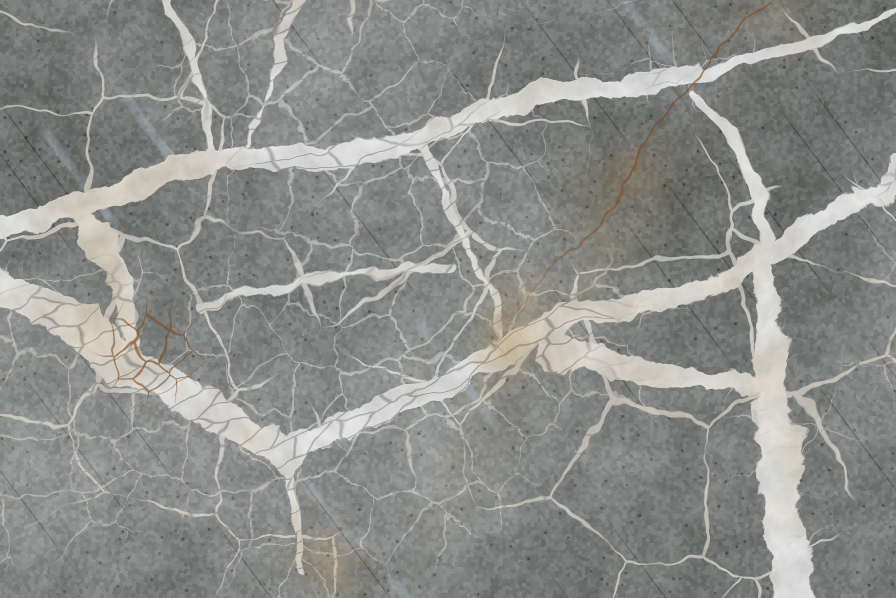
Write a WebGL 1 fragment shader that draws this texture.

```glsl
precision highp float;
uniform vec2 u_resolution;

const vec3 DARK_STONE = vec3(0.39, 0.40, 0.39);
const vec3 LIGHT_STONE = vec3(0.595, 0.605, 0.60);
const vec3 CALCITE = vec3(0.85, 0.855, 0.85);
const vec3 CREAM = vec3(0.80, 0.75, 0.67);
const vec3 OCHRE = vec3(0.66, 0.53, 0.31);
const vec3 RUST = vec3(0.50, 0.29, 0.13);
const vec3 BLUE_SMEAR = vec3(0.64, 0.69, 0.73);
const vec2 SCRATCH_DIR = vec2(0.6, -0.8);
const vec2 STAIN_START = vec2(0.53, 0.0);
const vec2 STAIN_END = vec2(1.30, 1.0);
const float WARP_SIZE = 0.015;
const float WARP_FREQ = 4.6;
const float GRAIN = 0.085;
const mat2 OCTAVE = mat2(1.5, 1.2, -1.2, 1.5);

vec2 hash2(vec2 p) {
  vec3 q = fract(p.xyx * vec3(0.1031, 0.1030, 0.0973));
  q += dot(q, q.yzx + 33.33);
  return fract((q.xx + q.yz) * q.zy);
}

float layeredSines(vec2 p) {
  float sum = 0.0, amp = 0.5;
  for (int i = 0; i < 5; i++) {
    p = OCTAVE * p + 1.7;
    sum += amp * sin(p.x + 1.4 * sin(p.y));
    amp *= 0.6;
  }
  return sum;
}

vec2 warp(vec2 p) {
  vec2 q = p * WARP_FREQ, shift = vec2(0.0);
  float amp = WARP_SIZE;
  for (int i = 0; i < 6; i++) {
    q = OCTAVE * q + 0.9;
    shift += amp * sin(q.yx + 1.2 * sin(q * 0.7));
    amp *= 0.57;
  }
  return p + shift;
}

// x: distance to the cell edge, y: distance to the centre, z: cell value
vec3 cellular(vec2 p) {
  vec2 base = floor(p), near = vec2(8.0), next = vec2(8.0);
  float value = 0.0;
  for (int j = -1; j <= 1; j++) {
    for (int i = -1; i <= 1; i++) {
      vec2 cell = base + vec2(float(i), float(j));
      vec2 h = hash2(cell);
      vec2 r = cell + 0.1 + 0.8 * h - p;
      if (dot(r, r) < dot(near, near)) {
        next = near; near = r; value = fract(h.x * 7.0 + h.y * 13.0);
      } else if (dot(r, r) < dot(next, next)) next = r;
    }
  }
  return vec3(dot(0.5 * (near + next), normalize(next - near)), length(near), value);
}

// signed distance to a bowed, tapering vein
float vein(vec2 p, vec2 a, vec2 b, float bow, vec2 width) {
  vec2 d = b - a;
  float t = clamp(dot(p - a, d) / dot(d, d), 0.0, 1.0);
  vec2 side = normalize(vec2(-d.y, d.x));
  return length(p - a - d * t - side * bow * 4.0 * t * (1.0 - t)) - mix(width.x, width.y, t);
}

float network(vec2 p, float scale, float width, float strength) {
  float pixel = 1.0 / u_resolution.y;
  float d = cellular(p * scale).x / scale;
  float w = width * strength;
  return smoothstep(w + pixel, w - pixel * 0.5, d) * smoothstep(0.0, 0.35, strength);
}

float streak(vec2 p, vec2 size, float width, float chance) {
  vec2 g = vec2(dot(p, SCRATCH_DIR), dot(p, vec2(0.8, 0.6))) / size;
  vec2 h = hash2(floor(g) + 19.0), l = fract(g) - 0.5;
  float across = abs(l.y - (h.x - 0.5) * 0.7) * size.y;
  return step(h.y, chance) * smoothstep(width, width * 0.3, across) * smoothstep(0.46, 0.2, abs(l.x));
}

void main() {
  vec2 p = gl_FragCoord.xy / u_resolution.y;
  float pixel = 1.0 / u_resolution.y;
  vec2 w = warp(p);
  float cloud = layeredSines(w * 2.2), patchy = layeredSines(p * 3.0 + 5.0);
  float fine = layeredSines(w * 24.0);

  // stone: clouds, grain and pits
  float tone = 0.5 + 0.42 * cloud + 0.17 * fine + 0.08 * (0.5 - p.y);
  vec3 color = mix(DARK_STONE, LIGHT_STONE, clamp(tone, -0.15, 1.1));
  color += GRAIN * (cellular(p * 150.0).z - 0.5);
  vec3 pit = cellular(p * 38.0);
  color -= 0.13 * step(0.8, pit.z) * smoothstep(0.14, 0.05, pit.y);

  // ochre stain, smears and scratches
  float stainDist = vein(w, STAIN_START, STAIN_END, 0.02, vec2(0.0));
  float stain = exp(-stainDist * stainDist * 190.0) * smoothstep(-0.7, 0.7, patchy);
  color = mix(color, OCHRE, 0.42 * stain);
  color = mix(color, BLUE_SMEAR, 0.55 * streak(p, vec2(0.32, 0.2), 0.011, 0.3) * (0.7 + 0.6 * fine));
  color -= 0.09 * streak(p + 0.37, vec2(0.4, 0.09), 0.0022, 0.35);

  // trunks, then their branches
  float d = vein(w, vec2(-0.05, 0.61), vec2(1.17, 0.87), 0.015, vec2(0.027, 0.020));
  d = min(d, vein(w, vec2(-0.05, 0.52), vec2(0.47, 0.25), 0.01, vec2(0.032, 0.030)));
  d = min(d, vein(w, vec2(0.47, 0.25), vec2(1.55, 0.75), -0.03, vec2(0.025, 0.018)));
  d = min(d, vein(w, vec2(1.26, 0.59), vec2(1.33, -0.05), 0.01, vec2(0.019, 0.036)));
  d = min(d, vein(w, vec2(0.93, 0.39), vec2(1.30, 0.36), 0.0, vec2(0.024, 0.015)));
  d = min(d, vein(w, vec2(0.14, 0.62), vec2(0.22, 0.41), 0.0, vec2(0.022, 0.015)));
  float b = vein(w, vec2(0.26, 1.05), vec2(0.36, 0.69), 0.02, vec2(0.006, 0.007));
  b = min(b, vein(w, vec2(0.51, 1.05), vec2(0.42, 0.73), 0.01, vec2(0.008, 0.004)));
  b = min(b, vein(w, vec2(0.68, 0.76), vec2(0.85, 0.39), 0.02, vec2(0.008, 0.005)));
  b = min(b, vein(w, vec2(0.33, 0.48), vec2(0.75, 0.56), 0.02, vec2(0.005, 0.006)));
  b = min(b, vein(w, vec2(1.15, 0.86), vec2(1.55, 0.99), -0.02, vec2(0.012, 0.006)));
  b = min(b, vein(w, vec2(1.17, 0.83), vec2(1.27, 0.60), 0.03, vec2(0.009, 0.012)));
  b = min(b, vein(w, vec2(0.47, 0.25), vec2(0.50, 0.02), 0.0, vec2(0.011, 0.004)));
  d = min(d + 0.008 * fine, b + 0.004 * fine);
  float body = smoothstep(pixel, -pixel, d);

  // fine networks, denser beside the veins and in the middle
  float beside = exp(-max(d, 0.0) * 16.0) + 0.6 * exp(-dot(p - vec2(0.72, 0.5), p - vec2(0.72, 0.5)) * 14.0);
  float coarse = network(w + 0.3, 4.6, 0.0042, clamp(0.7 * beside + 0.7 * patchy, 0.0, 1.0));
  float thin = network(w + 0.006 * fine, 10.0, 0.0020, clamp(0.6 * beside + 0.9 * cloud - 0.05, 0.0, 1.0));
  float threads = max(0.8 * coarse, 0.55 * thin);

  // mineral of the veins: cream, grey fissures, rust
  float warm = clamp(0.25 + 0.75 * patchy + 0.8 * stain, 0.0, 1.0);
  vec3 mineral = mix(CALCITE, CREAM, 0.75 * warm) + 0.05 * fine;
  vec2 along = vec2(dot(w, vec2(0.91, 0.41)), dot(w, vec2(-0.41, 0.91)));
  float fissure = cellular(along * vec2(11.0, 34.0)).x;
  mineral -= 0.20 * smoothstep(0.07, 0.0, fissure) * smoothstep(-0.3, 0.4, cloud);
  mineral = mix(mineral, OCHRE, 0.5 * stain * stain);
  color = mix(color, mineral, max(body, threads));
  float rustSpot = exp(-dot(p - vec2(0.25, 0.41), p - vec2(0.25, 0.41)) * 130.0);
  color = mix(color, RUST, 0.65 * network(w, 22.0, 0.0018, clamp(rustSpot + 0.5 * stain - 0.2, 0.0, 1.0)));
  float crack = smoothstep(0.0015 + pixel, 0.0, stainDist) * smoothstep(0.4, 0.7, p.y);
  color = mix(color, RUST, 0.7 * crack);

  gl_FragColor = vec4(clamp(color, 0.0, 1.0), 1.0);
}
```
